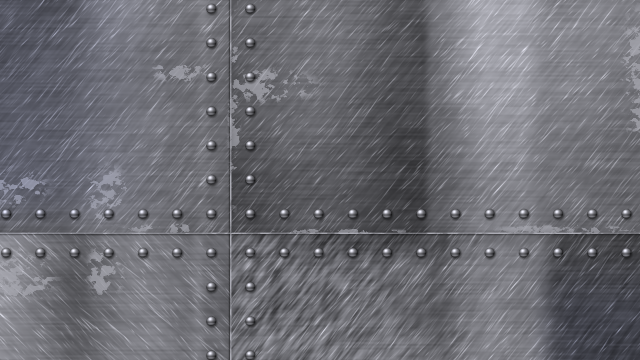
A Shadertoy shader for this texture:

```glsl
const vec2 SEAM = vec2(0.641, 0.352);
const float RIVET_INSET = 0.0540;
const float RIVET_PITCH = 0.0950;
const float RIVET_RADIUS = 0.0132;
const float EXPOSURE = 0.965;
const float SCRATCH_GAIN = 0.20;
const float BRUSH_GAIN = 0.06;
const float WEAR_LEVEL = 0.66;
const float WEAR_OPACITY = 0.75;
const vec3 STEEL_TINT = vec3(0.987, 0.990, 1.040);
const vec3 BLUE_TINT = vec3(0.95, 0.97, 1.10);

// Worn patches: centre, radii
const int WEAR_COUNT = 11;
const vec4 WEAR[WEAR_COUNT] = vec4[](
    vec4(0.75, 0.762, 0.10, 0.035), vec4(0.50, 0.803, 0.06, 0.025),
    vec4(1.77, 0.79, 0.035, 0.14), vec4(0.04, 0.48, 0.07, 0.04),
    vec4(0.05, 0.236, 0.08, 0.06), vec4(0.30, 0.46, 0.05, 0.06),
    vec4(0.295, 0.25, 0.04, 0.06), vec4(1.57, 0.362, 0.15, 0.010),
    vec4(0.650, 0.72, 0.014, 0.22), vec4(0.93, 0.357, 0.16, 0.006),
    vec4(0.47, 0.365, 0.10, 0.010));

float hash(vec2 p) {
    vec3 q = fract(vec3(p.xyx) * 0.1031);
    q += dot(q, q.yzx + 33.33);
    return fract((q.x + q.y) * q.z);
}

float noise(vec2 p) {
    vec2 i = floor(p), f = fract(p);
    f = f * f * (3.0 - 2.0 * f);
    return mix(mix(hash(i), hash(i + vec2(1, 0)), f.x),
               mix(hash(i + vec2(0, 1)), hash(i + vec2(1, 1)), f.x), f.y);
}

float fbm(vec2 p) {
    float sum = 0.0, amp = 0.5;
    for (int i = 0; i < 5; i++) {
        sum += amp * noise(p);
        p = mat2(0.8, 0.6, -0.6, 0.8) * p * 2.03 + 7.1;
        amp *= 0.5;
    }
    return sum;
}

float bump(float x, float centre, float width) {
    float d = (x - centre) / width;
    return exp(-d * d);
}

float line(float d, float halfWidth, float px) {
    return 1.0 - smoothstep(halfWidth, halfWidth + px, abs(d));
}

vec2 alongAngle(vec2 p, float a) {
    return vec2(dot(p, vec2(cos(a), sin(a))), dot(p, vec2(-sin(a), cos(a))));
}

// Tapered strokes, one per staggered cell
float scratches(vec2 p, float angle, vec2 cell, float px) {
    vec2 u = alongAngle(p, angle) / cell;
    u.x += 9.0 * hash(vec2(floor(u.y), 3.0));
    vec2 id = floor(u), f = fract(u);
    float strength = pow(hash(id + 17.0), 5.0);
    float reach = mix(0.35, 0.95, hash(id + 41.0));
    float taper = smoothstep(0.0, 0.3, f.x) * (1.0 - smoothstep(reach * 0.4, reach, f.x));
    float d = (f.y - mix(0.35, 0.65, hash(id + 5.0))) * cell.y;
    return strength * taper * line(d, 0.0002, 0.0005 + 0.8 * px);
}

// Broad reflections of the four plates
float plateTone(vec2 p) {
    float x = p.x, y = p.y;
    if (y > SEAM.y) {
        if (x < SEAM.x) {
            float dark = 0.385 - 0.05 * smoothstep(0.65, 1.0, y);
            return mix(dark, 0.47, smoothstep(0.16, 0.31, x))
                 - 0.05 * smoothstep(0.36, 0.54, x) + 0.04 * bump(x, 0.565, 0.018)
                 + 0.04 * smoothstep(0.7, 1.0, y) * smoothstep(0.2, 0.35, x);
        }
        float tone = 0.355 + 0.05 * bump(x, 0.88, 0.12) - 0.07 * smoothstep(0.95, 1.12, x)
                   + 0.12 * smoothstep(1.17, 1.205, x) + 0.18 * smoothstep(1.20, 1.35, x)
                   - 0.10 * smoothstep(1.44, 1.53, x) - 0.05 * smoothstep(1.53, 1.78, x);
        return tone * mix(0.87, 1.13, smoothstep(0.36, 0.95, y));
    }
    if (x < SEAM.x)
        return 0.41 + 0.16 * bump(x, 0.0, 0.11) + 0.10 * bump(x, 0.40, 0.10)
             - 0.04 * bump(x, 0.22, 0.06) + 0.07 * bump(x, 0.55, 0.018);
    float tone = 0.43 - 0.07 * bump(x, 1.22, 0.06) + 0.06 * bump(x, 1.40, 0.13)
               - 0.17 * smoothstep(1.48, 1.56, x);
    float topShade = smoothstep(0.24, 0.35, y) * bump(x, 1.02, 0.23);
    return tone - 0.16 * topShade + 0.05 * (1.0 - smoothstep(0.0, 0.15, y)) * bump(x, 1.1, 0.5);
}

// Crisp flecks gathered inside the worn patches
float wearAmount(vec2 p) {
    float mask = 0.0;
    for (int i = 0; i < WEAR_COUNT; i++) {
        vec2 d = (p - WEAR[i].xy) / WEAR[i].zw;
        mask = max(mask, exp(-dot(d, d)));
    }
    float grain = 0.65 * fbm(p * vec2(58.0, 75.0)) + 0.45 * fbm(p * 19.0);
    return smoothstep(0.60, 0.68, grain + 0.13 * mask) * smoothstep(0.02, 0.35, mask);
}

void mainImage(out vec4 fragColor, in vec2 fragCoord) {
    vec2 p = fragCoord / iResolution.y;
    float px = 1.0 / iResolution.y;
    vec2 s = p - SEAM;
    bool upper = s.y > 0.0, right = s.x > 0.0;
    bool rough = !upper && right;
    float angle = upper ? 0.86 : (right ? 0.90 : -0.76);
    vec2 seeded = p + vec2(right ? 3.0 : 0.0, upper ? 5.0 : 0.0);

    // Brushed metal and mottling
    float tone = plateTone(p);
    tone += BRUSH_GAIN * (noise(seeded * vec2(7.0, 190.0)) - 0.5);
    tone += 0.08 * (fbm(seeded * 6.0) - 0.48) + 0.05 * (fbm(seeded * 38.0) - 0.48);
    vec2 grainUv = alongAngle(seeded, angle);
    tone += 0.06 * (noise(grainUv * vec2(14.0, 170.0)) - 0.5);
    if (rough) {
        float fade = 1.0 - smoothstep(0.75, 1.4, p.x);
        float streak = 0.9 * noise(grainUv * vec2(24.0, 110.0))
                     + 0.9 * noise(grainUv * vec2(34.0, 200.0)) - 0.9;
        tone += streak * mix(0.05, 0.24, fade);
    }

    // Fine scratches at several scales
    float marks = 0.0;
    for (int i = 0; i < 6; i++) {
        float k = float(i);
        vec2 cell = vec2(0.06 + 0.022 * k, 0.0070 + 0.0016 * k);
        marks += scratches(seeded + k * 1.37, angle + 0.04 * (k - 2.5), cell, px);
    }
    tone += marks * SCRATCH_GAIN;
    tone = mix(tone * EXPOSURE, WEAR_LEVEL, WEAR_OPACITY * wearAmount(p));

    // Plate joints with chipped edges
    tone *= 1.0 - 0.14 * exp(-abs(s.x) / 0.010) - 0.14 * exp(-abs(s.y) / 0.008);
    tone *= 1.0 - 0.35 * line(s.x + 0.0035, 0.0005, 1.2 * px);
    tone *= 1.0 - 0.30 * line(s.y + 0.0035, 0.0005, 1.2 * px);
    float chips = smoothstep(0.42, 0.62, fbm(p * 30.0));
    float rim = max(line(s.x, 0.0004, 0.0004 + px), line(s.y, 0.0004, 0.0004 + px));
    tone = mix(tone, 0.70, rim * (0.5 + 0.45 * chips));

    // Domed rivets beside both joints
    vec2 side = vec2(right ? 1.0 : -1.0, upper ? 1.0 : -1.0);
    vec2 q = abs(s) - RIVET_INSET;
    vec2 index = max(round(q / RIVET_PITCH), 0.0);
    if (q.x > q.y) index.y = 0.0; else index.x = 0.0;
    vec2 d = (q - index * RIVET_PITCH) * side / RIVET_RADIUS;
    float r = length(d);
    tone *= 1.0 - 0.45 * (1.0 - smoothstep(0.75, 1.5, length(d - vec2(0.15, -0.22))));
    vec3 n = vec3(d, sqrt(max(1.0 - r * r, 0.0)));
    float lit = max(dot(n, normalize(vec3(-0.25, 0.42, 0.85))), 0.0);
    float dome = 0.15 + 0.38 * lit + 0.45 * pow(lit, 10.0)
               - 0.10 * bump(d.y, -0.2, 0.25) + 0.20 * bump(d.y, -0.6, 0.22) * n.z;
    float edge = px / RIVET_RADIUS;
    tone = mix(tone, dome, 1.0 - smoothstep(1.0 - edge, 1.0 + edge, r));

    // Cool tint in the shaded corners
    float cool = (1.0 - smoothstep(0.0, 0.6, p.x)) * smoothstep(0.3, 0.5, p.y);
    cool += smoothstep(1.45, 1.6, p.x) * (1.0 - smoothstep(0.1, 0.35, p.y));
    fragColor = vec4(clamp(tone * mix(STEEL_TINT, BLUE_TINT, cool), 0.0, 1.0), 1.0);
}
```
